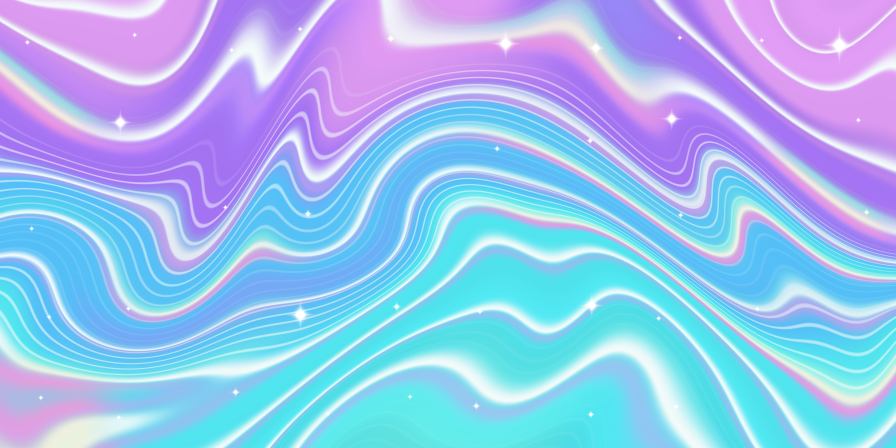
Give the GLSL for this background, as a WebGL 2 fragment shader.

```glsl
#version 300 es
precision highp float;
// Iridescent liquid marble: sine shears fold the plane into long streams, whose
// height picks a pastel tone from aqua to orchid. Pearly ridges, prismatic bands
// and fine strands follow the streams, and small stars glint on top.

uniform vec2 u_resolution;
out vec4 fragColor;

const vec3 AQUA   = vec3(0.31, 0.89, 0.93);
const vec3 SKY    = vec3(0.33, 0.75, 0.97);
const vec3 PERI   = vec3(0.52, 0.62, 0.96);
const vec3 VIOLET = vec3(0.64, 0.45, 0.95);
const vec3 ORCHID = vec3(0.86, 0.60, 0.94);
const vec3 PEARL  = vec3(0.95, 0.98, 0.98);
const vec3 PINK   = vec3(0.98, 0.58, 0.84);
const vec3 CREAM  = vec3(0.98, 0.94, 0.78);
const vec3 MINT   = vec3(0.50, 0.95, 0.86);

const int   SHEARS      = 4;
const float SHEAR_SIZE  = 0.22;   // first displacement, in canvas heights
const float SHEAR_FREQ  = 3.5;
const float SHEAR_TURN  = 1.9;    // radians between shear directions
const float BANDS       = 7.0;    // ridges per unit of stream height
const float STRAND_FREQ = 270.0;
const float STAR_CELL   = 0.2;
const float STAR_SHARE  = 0.7;
const int   SAMPLES     = 3;      // antialiasing grid per axis

float hash(vec2 p) {
    return fract(sin(dot(p, vec2(127.1, 311.7))) * 43758.5);
}

float noise(vec2 p) {
    vec2 i = floor(p), f = fract(p);
    f = f * f * f * (f * (f * 6.0 - 15.0) + 10.0);
    vec2 e = vec2(0.0, 1.0);
    return mix(mix(hash(i), hash(i + e.yx), f.x),
               mix(hash(i + e), hash(i + e.yy), f.x), f.y);
}

float bell(float x) { return exp(-x * x); }

// Area-preserving folds: each shear slides the plane along one direction
vec2 fold(vec2 q) {
    float size = SHEAR_SIZE, freq = SHEAR_FREQ;
    for (int i = 0; i < SHEARS; i++) {
        float a = 1.571 + float(i) * SHEAR_TURN;
        vec2 dir = vec2(cos(a), sin(a));
        float across = dot(q, vec2(dir.y, -dir.x));
        q += dir * size * sin(freq * across + 2.3 * float(i) + 0.8);
        size *= 0.6;
        freq *= 1.6;
    }
    return q;
}

vec3 toneRamp(float t) {
    vec3 c = mix(AQUA, SKY, smoothstep(0.24, 0.42, t));
    c = mix(c, PERI, smoothstep(0.52, 0.68, t));
    c = mix(c, VIOLET, smoothstep(0.71, 0.85, t));
    return mix(c, ORCHID, smoothstep(0.87, 1.0, t));
}

vec3 marble(vec2 p) {
    vec2 q = fold(p);
    float stream = q.y + 0.25 * (noise(q * vec2(1.2, 3.0) + 3.7) - 0.5);
    float drift = noise(p * 2.3 + 11.0);

    // Broad tones
    float tone = 0.05 + 0.9 * stream + 0.55 * (noise(vec2(stream * 7.0, 5.5)) - 0.5)
               + 0.3 * (noise(q * 2.0 + 20.0) - 0.5);
    vec3 col = toneRamp(tone);
    col = mix(col, MINT, 0.5 * smoothstep(0.6, 0.9, noise(q * vec2(2.0, 5.0) + 31.0))
                             * smoothstep(0.6, 0.2, tone));
    col *= 0.94 + 0.12 * noise(vec2(stream * 16.0, 9.5));

    // One ridge per band, placed and sized at random
    float s = stream * BANDS + 1.2 * noise(vec2(stream * 3.0, 2.5));
    float id = floor(s);
    float d = fract(s) - mix(0.4, 0.6, hash(vec2(id, 1.0)));
    float pick = hash(vec2(id, 2.0));

    // Prismatic band around some ridges
    float prism = smoothstep(0.5, 0.7, pick) * smoothstep(0.35, 0.65, drift);
    col = mix(col, PINK, prism * 0.85 * bell((d + 0.13) / 0.09));
    col = mix(col, MINT, prism * 0.75 * bell((d - 0.13) / 0.09));
    col = mix(col, CREAM, prism * 0.9 * bell(d / 0.07));

    // Pearly ridge, crisp on one side and soft on the other
    float width = mix(0.04, 0.11, hash(vec2(id, 3.0))) * (0.5 + 1.1 * noise(q * 2.7 + 7.0));
    col = mix(col, ORCHID, 0.45 * bell((d + 1.5 * width) / width));
    float ridge = bell(d / (width * (d > 0.0 ? 1.7 : 0.5)));
    col = mix(col, PEARL, ridge * (1.0 - 0.6 * prism));

    // Fine strands gathered in bundles
    float bundle = smoothstep(0.5, 0.75, noise(vec2(stream * 9.0, 14.5)));
    float strand = smoothstep(0.6, 1.0, sin(stream * STRAND_FREQ + 4.0 * drift));
    return mix(col, PEARL, 0.6 * bundle * strand);
}

// Four-pointed glints, at most one in each cell
float stars(vec2 p) {
    vec2 cell = floor(p / STAR_CELL);
    vec2 centre = 0.3 + 0.4 * vec2(hash(cell + 41.0), hash(cell + 53.0));
    vec2 d = abs(p - (cell + centre) * STAR_CELL);
    float radius = mix(0.012, 0.055, pow(hash(cell + 67.0), 7.0));
    float rays = max(0.0, 1.0 - (sqrt(d.x) + sqrt(d.y)) / sqrt(radius));
    float core = bell(length(d) / (0.22 * radius));
    return step(hash(cell + 79.0), STAR_SHARE) * min(1.0, 1.6 * rays + core);
}

void main() {
    vec3 sum = vec3(0.0);
    for (int i = 0; i < SAMPLES * SAMPLES; i++) {
        vec2 offset = (vec2(i % SAMPLES, i / SAMPLES) + 0.5) / float(SAMPLES) - 0.5;
        vec2 p = (gl_FragCoord.xy + offset) / u_resolution.y;
        sum += mix(marble(p), vec3(1.0), stars(p));
    }
    fragColor = vec4(sum / float(SAMPLES * SAMPLES), 1.0);
}
```
